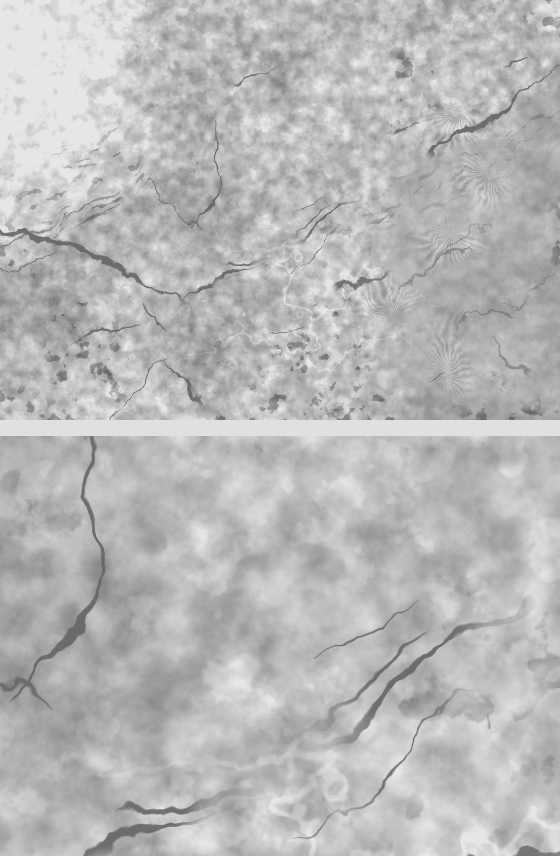
Top, the full canvas; bottom, a detail of the centre.
Reproduce this texture procedurally as a WebGL 2 fragment shader.

```glsl
#version 300 es
precision highp float;
uniform vec2 u_resolution;
out vec4 outColor;

#define BASE_TONE 0.722
#define CRACK_TONE 0.40
#define MAX_TONE 0.90
#define CLOUD_AMOUNT 0.24
#define GRAIN_AMOUNT 0.40
#define FLECK_AMOUNT 0.07
#define CRACK_WIDTH 0.0055
#define CRACK_COUNT 26
#define RAY_PATCHES 5

float hash(vec2 p) {
    vec3 q = fract(vec3(p.xyx) * 0.1031);
    q += dot(q, q.yzx + 33.33);
    return fract((q.x + q.y) * q.z);
}

float noise(vec2 p) {
    vec2 i = floor(p), f = fract(p);
    f = f * f * (3.0 - 2.0 * f);
    return mix(mix(hash(i), hash(i + vec2(1, 0)), f.x),
               mix(hash(i + vec2(0, 1)), hash(i + vec2(1, 1)), f.x), f.y);
}

float fbm(vec2 p) {
    float sum = 0.0, amp = 0.5;
    for (int i = 0; i < 5; i++) {
        sum += amp * noise(p);
        p = mat2(1.6, 1.2, -1.2, 1.6) * p + 17.3;
        amp *= 0.5;
    }
    return sum / 0.97;
}

vec2 warp(vec2 p) {
    return vec2(fbm(p), fbm(p + 41.7)) - 0.5;
}

float blob(vec2 p, vec2 centre, vec2 radius) {
    return 1.0 - smoothstep(0.45, 1.15, length((p - centre) / radius));
}

// Soft-edged line that thins out at both ends of t = 0..1
float taperedLine(float dist, float t, float width, float soft) {
    float w = width * sqrt(max(4.0 * t * (1.0 - t), 0.0));
    return smoothstep(soft, -soft, abs(dist) - w) * smoothstep(0.0, 0.3, w / width);
}

float segmentCrack(vec2 p, vec2 centre, float angle, float len, float width, float soft) {
    vec2 along = vec2(cos(angle), sin(angle));
    vec2 d = p - centre;
    float t = dot(d, along) / len + 0.5;
    return taperedLine(dot(d, vec2(-along.y, along.x)), t, width, soft);
}

// Height of the long fault that climbs to the right
float faultHeight(float x) {
    float d = x - 0.57;
    return 0.365 + 0.45 * d + 0.22 * d * d;
}

void main() {
    vec2 p = gl_FragCoord.xy / u_resolution.y;
    float soft = max(0.0012, 0.8 / u_resolution.y);
    vec2 wide = p + 0.22 * warp(p * 5.0);
    vec2 bent = p + 0.10 * warp(p * 9.0) + 0.012 * warp(p * 50.0);

    // Broad zones: pale corner, smooth slab, dull stains
    float pale = blob(wide, vec2(0.03, 0.88), vec2(0.38, 0.48));
    float slab = smoothstep(-0.03, 0.05, faultHeight(wide.x) - wide.y)
               * smoothstep(0.86, 1.0, wide.x);
    float stain = blob(wide, vec2(0.33, 0.51), vec2(0.24, 0.13))
                + blob(wide, vec2(0.08, 0.20), vec2(0.15, 0.17))
                + 0.8 * blob(wide, vec2(0.73, 0.85), vec2(0.10, 0.07))
                + 0.6 * blob(wide, vec2(0.50, 0.22), vec2(0.22, 0.14));
    float cloud = fbm(p * 6.0 + 3.1);
    float tone = BASE_TONE + 0.16 * pale - 0.055 * slab - 0.06 * stain
               + CLOUD_AMOUNT * (cloud - 0.5);

    // Mineral grain and pale flecks
    float rough = 1.0 - 0.55 * slab;
    tone += GRAIN_AMOUNT * rough * (fbm(p * 46.0) - 0.5);
    float fleck = smoothstep(0.56, 0.67, fbm(p * 34.0 + 9.0));
    tone += FLECK_AMOUNT * fleck * rough * (1.0 - 0.6 * min(stain, 1.0));

    // Thin pale veins in the lower middle
    float ridge = abs(fbm(p * 9.0 + 60.0) - 0.5);
    float veinArea = blob(wide, vec2(0.72, 0.25), vec2(0.32, 0.25));
    tone += 0.10 * veinArea * smoothstep(0.022, 0.006, ridge);

    // Pits, denser along the lower edge, and slanted scratches
    float pitArea = smoothstep(0.5, 0.68, fbm(p * 5.0 + 23.0) + 0.16 * smoothstep(0.28, 0.0, p.y));
    float pits = smoothstep(0.60, 0.70, fbm(p * 40.0 + 80.0)) * pitArea * (1.0 - pale);
    vec2 tilted = mat2(0.87, -0.5, 0.5, 0.87) * bent;
    float scratchArea = blob(wide, vec2(0.20, 0.55), vec2(0.17, 0.12))
                      + 0.5 * slab * smoothstep(0.25, 0.05, faultHeight(p.x) - p.y);
    float scratches = smoothstep(0.70, 0.82, noise(tilted * vec2(28.0, 130.0))) * scratchArea;
    tone -= 0.22 * pits + 0.17 * scratches;

    // Fans of fine rays
    for (int i = 0; i < RAY_PATCHES; i++) {
        float k = float(i);
        vec2 centre = vec2(0.90 + 0.3 * hash(vec2(k, 4.0)), 0.12 + 0.15 * k);
        vec2 d = bent - centre;
        float rays = sin(atan(d.y, d.x) * 26.0 + 5.0 * noise(p * 30.0));
        float area = blob(wide, centre, vec2(0.075)) * smoothstep(0.008, 0.025, length(d));
        tone += 0.05 * rays * area;
    }

    // Long fractures, with uneven width
    float width = CRACK_WIDTH * (0.25 + 1.1 * noise(p * 16.0));
    float broken = smoothstep(0.22, 0.42, noise(p * 13.0 + 5.0));
    float crack = broken * taperedLine((bent.y - faultHeight(bent.x)) * 0.85,
                                       (bent.x - 0.55) / 0.85, width, soft);
    float sag = 0.445 - 0.9 * bent.x * bent.x;
    crack = max(crack, taperedLine((bent.y - sag) * 0.85, (bent.x + 0.12) / 0.57, width, soft));
    float drop = 0.53 - 0.7 * max(0.56 - bent.y, 0.0);
    crack = max(crack, taperedLine(bent.x - drop, (bent.y - 0.45) / 0.26, width, soft));

    // Scattered shorter cracks, mostly rising to the right
    for (int i = 0; i < CRACK_COUNT; i++) {
        float k = float(i);
        vec2 centre = vec2(1.33 * fract(0.31 + k * 0.618), 0.06 + 0.8 * hash(vec2(k, 11.0)));
        float turn = hash(vec2(k, 23.0));
        float angle = 0.55 + 0.6 * (turn - 0.5) - 1.5 * step(0.84, turn);
        float len = 0.08 + 0.17 * hash(vec2(k, 37.0));
        float thin = width * (0.25 + 0.5 * hash(vec2(k, 51.0)));
        float line = segmentCrack(bent, centre, angle, len, thin, soft);
        crack = max(crack, line * broken * (1.0 - 0.8 * pale) * (1.0 - 0.4 * slab));
    }
    tone = mix(tone, CRACK_TONE, 0.92 * crack);

    outColor = vec4(vec3(clamp(tone, 0.36, MAX_TONE)), 1.0);
}
```
